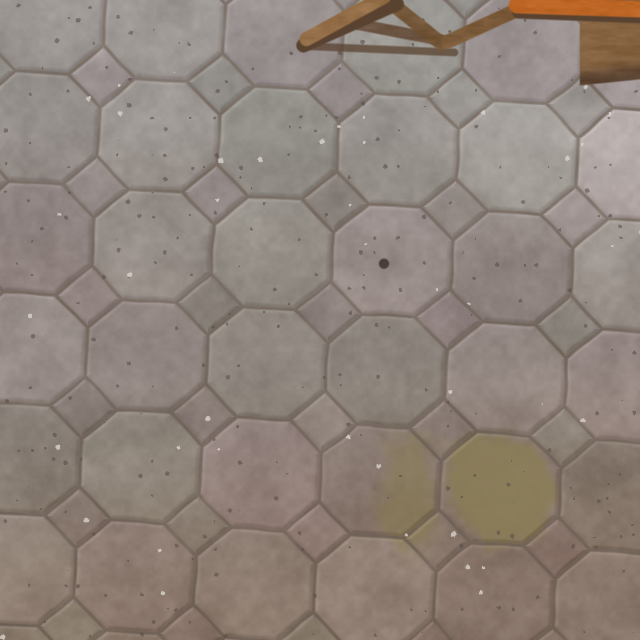
A three.js fragment shader for this texture:

```glsl
varying vec2 vUv;

// Paving lattice: one octagon centre and the steps to its neighbours
const vec2 ORIGIN = vec2(0.603, 0.4206);
const vec2 STEP_ACROSS = vec2(0.187, -0.0117);
const vec2 STEP_UP = vec2(0.0091, 0.1725);
const float CORNER_CUT = 0.72;
const float JOINT_WIDTH = 0.013;
const float BEVEL_WIDTH = 0.042;
const vec2 LIGHT_DIR = vec2(-0.64, 0.77);

const vec3 STONE_WARM = vec3(0.535, 0.465, 0.415);
const vec3 STONE_GREY = vec3(0.565, 0.525, 0.505);
const vec3 STONE_COOL = vec3(0.605, 0.58, 0.57);
const vec3 JOINT = vec3(0.40, 0.35, 0.31);
const vec3 STAIN = vec3(0.54, 0.49, 0.33);
const vec3 FLECK = vec3(0.85, 0.83, 0.81);
const vec3 PIT = vec3(0.33, 0.29, 0.27);
const vec3 WOOD = vec3(0.58, 0.43, 0.28);
const vec3 WOOD_DARK = vec3(0.35, 0.26, 0.19);
const vec3 WOOD_ORANGE = vec3(0.74, 0.40, 0.15);

float hash(vec2 p) {
  vec3 q = fract(vec3(p.xyx) * 0.1031);
  q += dot(q, q.yzx + 33.33);
  return fract((q.x + q.y) * q.z);
}

float noise(vec2 p) {
  vec2 i = floor(p), f = fract(p);
  f = f * f * (3.0 - 2.0 * f);
  return mix(mix(hash(i), hash(i + vec2(1.0, 0.0)), f.x),
             mix(hash(i + vec2(0.0, 1.0)), hash(i + 1.0), f.x), f.y);
}

float fbm(vec2 p) {
  float sum = 0.0, amp = 0.5;
  for (int i = 0; i < 4; i++) {
    sum += amp * noise(p);
    p = p * 2.03 + 17.0;
    amp *= 0.5;
  }
  return sum / 0.9375;
}

// Scattered round marks, one candidate per cell
float specks(vec2 p, float density, float seed) {
  vec2 id = floor(p) + seed;
  vec2 centre = 0.3 + 0.4 * vec2(hash(id + 3.1), hash(id + 7.7));
  float radius = 0.08 + 0.16 * hash(id + 5.3);
  float d = length(fract(p) - centre) + 0.12 * (noise(p * 9.0) - 0.5);
  return step(1.0 - density, hash(id)) * (1.0 - smoothstep(radius * 0.5, radius, d));
}

float bar(vec2 p, vec2 a, vec2 b, float halfWidth) {
  vec2 ab = b - a;
  float d = length(p - a - ab * clamp(dot(p - a, ab) / dot(ab, ab), 0.0, 1.0));
  return 1.0 - smoothstep(halfWidth - 0.002, halfWidth + 0.002, d);
}

vec3 paving(vec2 uv) {
  vec2 p = uv - ORIGIN + 0.003 * (vec2(noise(uv * 28.0), noise(uv * 28.0 + 50.0)) - 0.5);
  float det = STEP_ACROSS.x * STEP_UP.y - STEP_ACROSS.y * STEP_UP.x;
  vec2 g = vec2(STEP_UP.y * p.x - STEP_UP.x * p.y,
                STEP_ACROSS.x * p.y - STEP_ACROSS.y * p.x) / det;

  // Distance to the joint and outward edge normal
  vec2 id = floor(g + 0.5), q = g - id, a = abs(q), s = sign(q);
  float cut = (CORNER_CUT - a.x - a.y) * 0.7071;
  float side = 0.5 - max(a.x, a.y);
  bool diamond = cut < 0.0;
  float d = diamond ? -cut : min(side, cut);
  vec2 n = s * 0.7071;
  if (diamond) { n = -n; id = floor(g) + 101.5; }
  else if (side < cut) n = a.x > a.y ? vec2(s.x, 0.0) : vec2(0.0, s.y);

  // Stone tone, mottling and grain
  vec3 col = mix(STONE_WARM, STONE_GREY, smoothstep(0.05, 0.5, uv.y - 0.12 * (uv.x - 0.5)));
  col = mix(col, STONE_COOL, smoothstep(0.5, 0.95, uv.y));
  col += 0.10 * exp(-dot(uv - vec2(0.97, 0.74), uv - vec2(0.97, 0.74)) * 45.0);
  col += 0.045 * (hash(id) - 0.5) - (diamond ? 0.012 : 0.0);
  col += vec3(0.012, -0.004, 0.008) * (hash(id + 9.0) - 0.5) * 2.0;
  col += 0.11 * (fbm(uv * 15.0) - 0.5) + 0.07 * (fbm(uv * 75.0) - 0.5);

  // Yellow spill over one octagon and part of its neighbour
  float rough = 0.05 * (fbm(uv * 22.0) - 0.5);
  float spill = 1.0 - smoothstep(0.07, 0.10, length(uv - vec2(0.781, 0.236)) + rough);
  float splash = 1.0 - smoothstep(0.03, 0.07, length((uv - vec2(0.64, 0.225)) * vec2(1.0, 0.55)) + rough);
  col = mix(col, STAIN, max(spill * 0.8, splash * 0.6));

  // Bevelled rim and worn joint
  float rim = smoothstep(0.008, 0.022, d) * (1.0 - smoothstep(0.022, BEVEL_WIDTH + 0.015, d));
  col += rim * (0.065 * dot(n, LIGHT_DIR) - 0.012);
  float worn = 0.45 + 0.55 * fbm(uv * 18.0 + 40.0);
  float joint = 1.0 - smoothstep(JOINT_WIDTH * 0.3, JOINT_WIDTH * 2.0, d);
  col = mix(col, JOINT + 0.06 * uv.y, joint * worn);

  // Pits, pale flecks and one drilled hole
  col = mix(col, PIT, 0.55 * specks(uv * 52.0, 0.10, 11.0));
  col = mix(col, FLECK, 0.8 * specks(uv * 44.0 + 0.4, 0.025, 71.0));
  return mix(col, PIT * 0.85, 1.0 - smoothstep(0.006, 0.010, length(uv - vec2(0.6, 0.588))));
}

void main() {
  vec2 uv = vUv;
  vec3 col = paving(uv);

  // Wooden frame resting on the upper edge
  float grain = 0.12 * (fbm(uv * vec2(35.0, 120.0)) - 0.5);
  col = mix(col, WOOD_DARK, 0.75 * bar(uv, vec2(0.475, 0.928), vec2(0.71, 0.918), 0.006));
  col = mix(col, WOOD_DARK + 0.08 + grain, bar(uv, vec2(0.56, 0.962), vec2(0.70, 0.935), 0.009));
  col = mix(col, WOOD * 0.78 + grain, bar(uv, vec2(0.605, 1.0), vec2(0.69, 0.932), 0.011));
  col = mix(col, WOOD * 0.85 + grain, bar(uv, vec2(0.70, 0.935), vec2(0.82, 0.99), 0.011));
  col = mix(col, WOOD_DARK, bar(uv, vec2(0.474, 0.929), vec2(0.62, 0.994), 0.011));
  col = mix(col, WOOD + grain, bar(uv, vec2(0.479, 0.939), vec2(0.60, 1.005), 0.011));
  float block = smoothstep(0.904, 0.908, uv.x) * smoothstep(0.864, 0.868, uv.y - 0.1 * (uv.x - 0.9));
  vec3 blockTone = mix(WOOD_DARK, WOOD * 0.88, smoothstep(0.872, 0.90, uv.y - 0.1 * (uv.x - 0.9)));
  col = mix(col, blockTone + grain, block);
  col = mix(col, WOOD_DARK, bar(uv, vec2(0.81, 0.981), vec2(1.02, 0.973), 0.010));
  col = mix(col, WOOD_ORANGE + grain, bar(uv, vec2(0.808, 0.992), vec2(1.02, 0.985), 0.013));

  gl_FragColor = vec4(clamp(col, 0.0, 1.0), 1.0);
}
```
